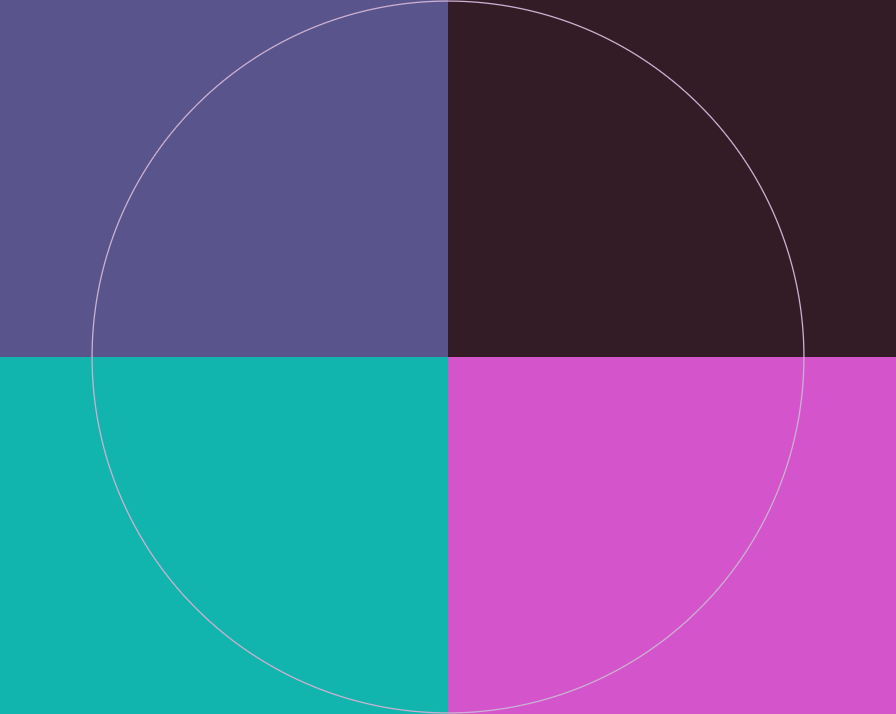
This background is drawn by a WebGL 1 fragment shader. Its source:

```glsl
precision highp float;
// Four flat colour quadrants with a fine pale ring spanning the canvas height.

uniform vec2 u_resolution;

#define UPPER_LEFT vec3(0.35, 0.33, 0.55)
#define UPPER_RIGHT vec3(0.20, 0.11, 0.15)
#define LOWER_LEFT vec3(0.07, 0.71, 0.68)
#define LOWER_RIGHT vec3(0.83, 0.33, 0.80)
#define RING_COLOR vec3(0.80, 0.69, 0.82)
#define RING_RADIUS 0.4985
#define RING_WIDTH 0.0018

// Share of a pixel inside a shape, from its signed distance.
float coverage(float signedDistance, float pixel) {
    return clamp(0.5 - signedDistance / pixel, 0.0, 1.0);
}

void main() {
    // Centred coordinates in units of canvas height.
    float pixel = 1.0 / u_resolution.y;
    vec2 p = (gl_FragCoord.xy - 0.5 * u_resolution) * pixel;

    // Quadrants
    float right = coverage(-p.x, pixel);
    float upper = coverage(-p.y, pixel);
    vec3 lowerHalf = mix(LOWER_LEFT, LOWER_RIGHT, right);
    vec3 upperHalf = mix(UPPER_LEFT, UPPER_RIGHT, right);
    vec3 color = mix(lowerHalf, upperHalf, upper);

    // Thin ring
    float ringDistance = abs(length(p) - RING_RADIUS) - 0.5 * RING_WIDTH;
    color = mix(color, RING_COLOR, coverage(ringDistance, pixel));

    gl_FragColor = vec4(color, 1.0);
}
```
